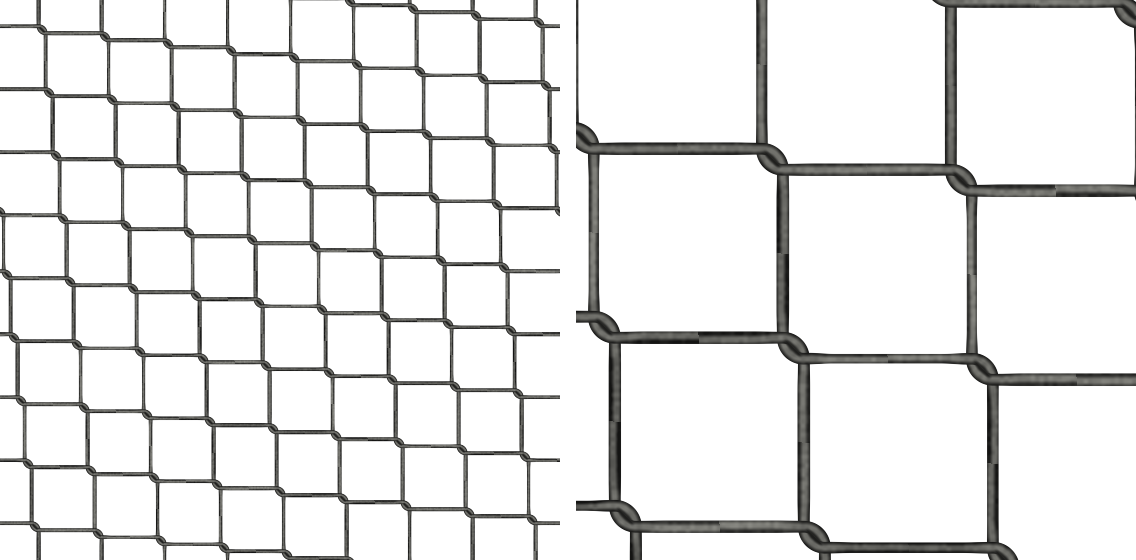
Left, the full canvas; right, a detail of the centre.
A Shadertoy shader for this pattern:

```glsl
// Dark wire netting on white: a slightly turned square lattice of hooked links.
// Each lattice node joins two bent strands, each a rounded corner with straight
// arms; width, tone and highlight of every wire vary by a hash of its index.

#define TURNS 9.0                      // lattice steps: (9,1)/80 and (1,9)/80
#define NODES (TURNS * TURNS - 1.0)    // nodes on the whole canvas
#define ORIGIN vec2(0.0752, 0.0531)    // first node, from the upper left
#define HALF_WIDTH 0.0035
#define WIDTH_VARIATION 0.22
#define TONE_VARIATION 0.14
#define GRAIN_SCALE 380.0
#define GRAIN_AMOUNT 0.09
#define CORE_TONE 0.43
#define RIM_TONE 0.12
#define WIRE_TINT vec3(1.0, 1.0, 0.955)

float hash(vec2 p) {
    uvec2 q = uvec2(ivec2(floor(p))) * uvec2(1597334673u, 3812015801u);
    uint n = (q.x ^ q.y) * 1597334673u;
    n = (n ^ (n >> 15)) * 2246822519u;
    n ^= n >> 13;
    return float(n & 0xffffffu) / 16777215.0;
}

float valueNoise(vec2 p) {
    vec2 i = floor(p), f = fract(p);
    f = f * f * (3.0 - 2.0 * f);
    return mix(mix(hash(i), hash(i + vec2(1, 0)), f.x),
               mix(hash(i + vec2(0, 1)), hash(i + vec2(1, 1)), f.x), f.y);
}

// Signed offset from a strand that comes from the left and bends downward.
float strandOffset(vec2 p, float bend) {
    vec2 q = (p - vec2(-bend, bend)) * vec2(1.0, -1.0);
    return length(max(q, 0.0)) - 2.0 * bend;
}

// Paints one strand; wireId selects the variation of the arm being drawn.
vec3 paintStrand(vec3 under, float offset, vec2 wireId, float armBlend,
                 float grain, float pixel) {
    float thin = hash(wireId);
    float shade = hash(wireId + vec2(101, 7)) - 0.5;
    float shift = (hash(wireId + vec2(211, 13)) - 0.5) * 0.7;
    float halfWidth = HALF_WIDTH *
        (1.0 + armBlend * WIDTH_VARIATION * (0.35 - thin * thin * 1.35));

    // Rounded metal: light core, dark rims.
    float across = abs(offset / halfWidth - shift * armBlend);
    float tone = mix(CORE_TONE, RIM_TONE, smoothstep(0.15, 1.0, across));
    tone += armBlend * TONE_VARIATION * shade + GRAIN_AMOUNT * (grain - 0.5);

    float edge = abs(offset) - halfWidth;
    float cover = 1.0 - smoothstep(-0.6 * pixel, 0.6 * pixel, edge);
    return mix(under, WIRE_TINT * max(tone, 0.08), cover);
}

void mainImage(out vec4 fragColor, in vec2 fragCoord) {
    float pixel = 1.0 / iResolution.y;
    vec2 canvas = fragCoord * pixel;
    vec2 v = vec2(canvas.x, 1.0 - canvas.y) - ORIGIN;

    // Nearest lattice node, and an index that wraps at the canvas edges.
    vec2 node = floor(vec2(TURNS * v.x - v.y, TURNS * v.y - v.x) + 0.5);
    vec2 p = v - (TURNS * node + node.yx) / NODES;
    float index = node.x + TURNS * node.y;
    float bend = 0.5 / NODES;
    float armBlend = smoothstep(1.5 * bend, 4.0 * bend, length(p));
    float grain = valueNoise(canvas * GRAIN_SCALE);

    // Arms left and down form one strand, arms right and up the other.
    bool lowerLeft = p.y > p.x;
    bool before = p.x + p.y < 0.0;
    vec2 firstId = before ? vec2(mod(index - 1.0, NODES), 0)
                          : vec2(mod(index, NODES), 1);
    vec2 secondId = before ? vec2(mod(index - TURNS, NODES), 1)
                           : vec2(mod(index, NODES), 0);
    float first = strandOffset(p, bend);
    float second = strandOffset(-p, bend);

    // The strands swap over and under across the middle of the hook.
    vec3 color = vec3(1.0);
    color = paintStrand(color, before ? second : first,
                        before ? secondId : firstId, armBlend, grain, pixel);
    color = paintStrand(color, before ? first : second,
                        before ? firstId : secondId, armBlend, grain, pixel);

    // Dark seam where the two strands touch.
    float seam = 1.0 - smoothstep(0.0, 0.25 * bend + pixel, abs(p.x - p.y) * 0.707);
    seam *= 1.0 - smoothstep(0.7 * bend, 1.3 * bend, length(p));
    color = mix(color, WIRE_TINT * (lowerLeft ? RIM_TONE : RIM_TONE * 1.2), seam);

    fragColor = vec4(color, 1.0);
}
```
